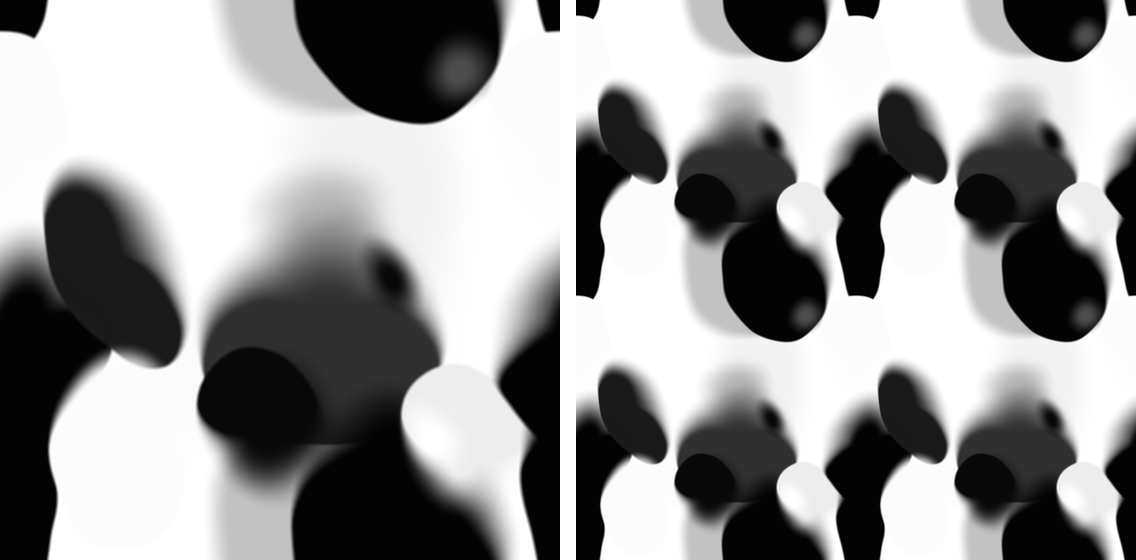
Left: one tile. Right: repeated 2 by 2.
Give the GLSL for this background, as a WebGL 1 fragment shader.

```glsl
precision highp float;
uniform vec2 u_resolution;

float hash(vec2 cell) {
  return fract(sin(dot(cell, vec2(127.1, 311.7))) * 43758.5453);
}

// Value noise that wraps after a whole number of cells
float tileNoise(vec2 p, float cells) {
  p *= cells;
  vec2 i = floor(p);
  vec2 f = fract(p);
  f = f * f * f * (f * (f * 6.0 - 15.0) + 10.0);
  vec2 lo = mod(i, cells);
  vec2 hi = mod(i + 1.0, cells);
  return mix(mix(hash(lo), hash(vec2(hi.x, lo.y)), f.x),
             mix(hash(vec2(lo.x, hi.y)), hash(hi), f.x), f.y);
}

// Wrapped, tilted ellipse: blurred towards softAngle, crisp on the far side
float blob(vec2 p, vec2 centre, vec2 radius, float tilt, float softAngle, float blur) {
  vec2 q = fract(p - centre + 0.5) - 0.5 + 1e-5;
  float facing = dot(normalize(q), vec2(cos(softAngle), sin(softAngle)));
  float edge = mix(0.006, blur, smoothstep(-0.4, 0.8, facing));
  float c = cos(tilt);
  float s = sin(tilt);
  q = vec2(c * q.x + s * q.y, c * q.y - s * q.x);
  float k = length(q / radius);
  float d = k * (k - 1.0) / length(q / (radius * radius));
  return 1.0 - smoothstep(-edge, 0.003, d);
}

// Evenly feathered spot
float haze(vec2 p, vec2 centre, vec2 radius, float tilt) {
  vec2 q = fract(p - centre + 0.5) - 0.5;
  float c = cos(tilt);
  float s = sin(tilt);
  q = vec2(c * q.x + s * q.y, c * q.y - s * q.x);
  return 1.0 - smoothstep(0.15, 1.0, length(q / radius));
}

void main() {
  vec2 uv = gl_FragCoord.xy / u_resolution;

  // Wobble the outlines
  vec2 p = uv;
  p += 0.035 * (vec2(tileNoise(uv, 5.0), tileNoise(uv + 0.37, 5.0)) - 0.5);
  p += 0.012 * (vec2(tileNoise(uv + 0.61, 11.0), tileNoise(uv + 0.19, 11.0)) - 0.5);

  // Bright ground with a faint shadow
  float tone = 1.0 - 0.05 * smoothstep(0.4, 0.9, tileNoise(uv, 3.0));
  tone = mix(tone, 0.72, haze(p, vec2(0.57, 0.6), vec2(0.15, 0.13), 0.0));

  // Pale wedge behind the dark column
  tone = mix(tone, 0.76, blob(p, vec2(0.59, 0.05), vec2(0.23, 0.28), 0.1, 3.5, 0.05));

  // Charcoal centre with darker patches
  tone = mix(tone, 0.19, blob(p, vec2(0.585, 0.41), vec2(0.23, 0.22), 0.0, 1.6, 0.17));
  tone = mix(tone, 0.03, haze(p, vec2(0.7, 0.5), vec2(0.09, 0.06), -0.7));
  tone = mix(tone, 0.03, blob(p, vec2(0.465, 0.24), vec2(0.11, 0.13), 0.2, -1.5, 0.1));
  tone = mix(tone, 0.03, haze(p, vec2(0.5, 0.24), vec2(0.12, 0.15), 0.0));

  // Black column across the top and bottom edges
  tone = mix(tone, 0.01, blob(p, vec2(0.715, 0.05), vec2(0.205, 0.28), 0.0, 1.1, 0.11));
  tone = mix(tone, 0.3, haze(p, vec2(0.81, 0.87), vec2(0.09, 0.07), 0.5));
  tone = mix(tone, 0.93, blob(p, vec2(0.83, 0.21), vec2(0.115, 0.15), 0.0, -1.6, 0.1));
  tone = mix(tone, 1.0, haze(p, vec2(0.78, 0.22), vec2(0.07, 0.09), 0.3));

  // Black mass across the side edges
  tone = mix(tone, 0.01, blob(p, vec2(0.01, 0.2), vec2(0.085, 0.3), 0.0, 1.6, 0.04));
  tone = mix(tone, 0.01, blob(p, vec2(0.035, 0.4), vec2(0.155, 0.21), 0.0, 1.8, 0.13));

  // Dark slanted lobe, then the white lobes that cut into it
  tone = mix(tone, 0.1, blob(p, vec2(0.21, 0.53), vec2(0.125, 0.21), 0.45, 0.8, 0.12));
  tone = mix(tone, 0.99, blob(p, vec2(-0.01, 0.76), vec2(0.14, 0.2), 0.0, -1.8, 0.11));
  tone = mix(tone, 0.99, blob(p, vec2(0.215, 0.2), vec2(0.135, 0.18), 0.0, 1.2, 0.05));

  gl_FragColor = vec4(vec3(clamp(tone, 0.0, 1.0)), 1.0);
}
```
